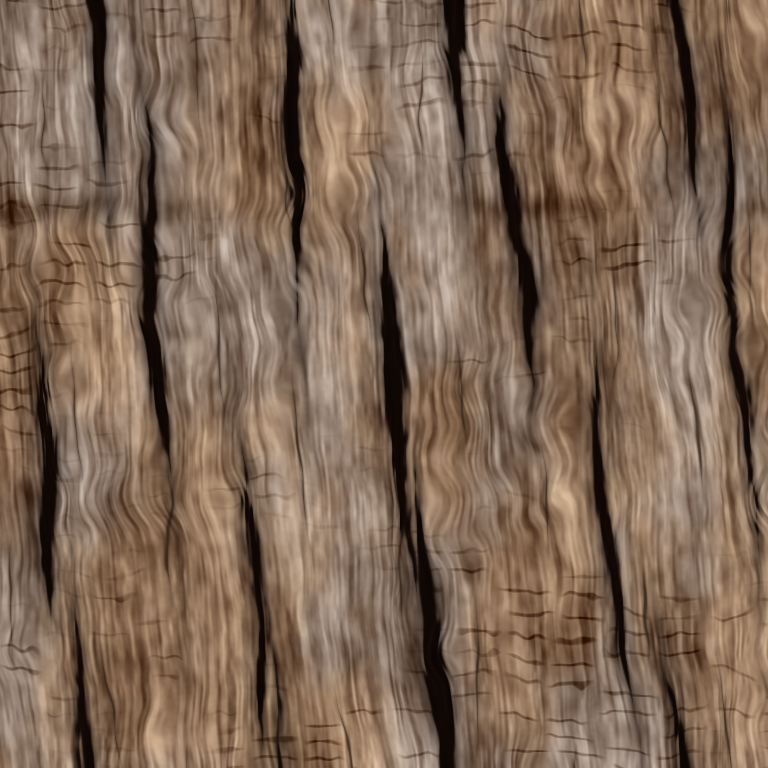
Reproduce this texture procedurally as a Shadertoy shader.

```glsl
// Weathered timber: fine, gently warped vertical grain over mottled brown,
// split by long leaning tapered cracks, hairline splits and short cross checks.
// All of it is value noise plus distances to wandering crack paths.

const vec3 DARK_WOOD  = vec3(0.29, 0.19, 0.12);
const vec3 LIGHT_WOOD = vec3(0.69, 0.60, 0.52);
const vec3 CRACK_DEEP = vec3(0.06, 0.027, 0.015);
const float LEAN = 0.08;

float hash(vec2 p) {
    return fract(sin(dot(p, vec2(127.1, 311.7))) * 43758.5);
}

float noise(vec2 p) {
    vec2 cell = floor(p), f = fract(p);
    f = f * f * (3.0 - 2.0 * f);
    float low  = mix(hash(cell), hash(cell + vec2(1, 0)), f.x);
    float high = mix(hash(cell + vec2(0, 1)), hash(cell + vec2(1, 1)), f.x);
    return mix(low, high, f.y);
}

float fbm(vec2 p) {
    float sum = 0.0, amplitude = 0.5;
    for (int i = 0; i < 4; i++) {
        sum += amplitude * noise(p);
        p = p * 2.03 + 17.3;
        amplitude *= 0.5;
    }
    return sum / 0.9375;
}

// Bends the grain: slow drift everywhere, tight curls inside a few patches
vec2 warpGrain(vec2 p) {
    float curl = smoothstep(0.48, 0.72, noise(p * vec2(9.0, 5.0) + 31.0));
    float shift = LEAN * p.y + 0.022 * fbm(p * vec2(12.0, 5.0));
    shift += mix(0.005, 0.022, curl) * noise(p * vec2(26.0, 20.0) + 8.0);
    return vec2(p.x + shift, p.y);
}

// Vertical fibres, centred on zero
float grainTone(vec2 p) {
    float fine   = noise(p * vec2(270.0, 12.0)) - 0.5;
    float medium = noise(p * vec2(130.0, 6.0) + 5.0) - 0.5;
    float flecks = noise(p * vec2(230.0, 60.0) + 9.0) - 0.5;
    return 0.48 * fine + 0.45 * medium + 0.3 * flecks;
}

// x: sideways offset from the crack path, y: half width there (negative past the ends)
vec2 crackOffset(vec2 p, vec2 center, float halfLength, float halfWidth) {
    float dy = fract(p.y - center.y + 0.5) - 0.5;
    float along = dy / halfLength;
    float lane = center.x * 91.0;
    float path = center.x - LEAN * dy;
    path += 0.03 * (noise(vec2(p.y * 5.0, lane)) - 0.5);
    path += 0.008 * (noise(vec2(p.y * 26.0, lane + 7.0)) - 0.5);
    float swell = 0.65 + 0.7 * noise(vec2(p.y * 10.0, lane + 3.0));
    return vec2(p.x - path, halfWidth * swell * (1.0 - along * along));
}

// x: darkness, y: lit right-hand rim, gathered over scattered cracks
vec2 crackField(vec2 p, int count, float halfLength, float halfWidth, float seed, float fray) {
    vec2 result = vec2(0.0);
    float soft = 0.0015 + 0.25 * halfWidth;
    for (int i = 0; i < count; i++) {
        float id = float(i);
        float size = hash(vec2(id, seed));
        float jitter = 0.6 * (hash(vec2(id, seed + 4.0)) - 0.5);
        vec2 center = vec2((id + 0.5 + jitter) / float(count), fract(id * 0.618 + seed * 0.37));
        vec2 c = crackOffset(p, center, halfLength * mix(0.7, 1.3, size), halfWidth * mix(1.25, 0.75, hash(vec2(seed, id))));
        float d = abs(c.x) - c.y + fray * halfWidth;
        float core = 1.0 - smoothstep(-soft, soft, d);
        float shade = 0.5 * exp(-max(d, 0.0) / halfWidth);
        float rimDistance = (c.x - c.y - 0.006) / 0.004;
        float rim = exp(-rimDistance * rimDistance) * smoothstep(0.0, 0.5 * halfWidth, c.y);
        result = max(result, vec2(max(core, shade), rim));
    }
    return result;
}

// Short checks across the grain, in ladder-like patches
float crossChecks(vec2 p) {
    float column = p.x * 15.0 + 0.5 * noise(p * vec2(8.0, 20.0));
    float lane = floor(column);
    float row = p.y * 38.0 + noise(p * vec2(14.0, 9.0)) + 0.35 * noise(p * 70.0) + hash(vec2(lane, 2.0));
    float line = 1.0 - smoothstep(0.03, 0.13, abs(fract(row) - 0.5));
    float ends = smoothstep(0.0, 0.25, fract(column)) * smoothstep(1.0, 0.75, fract(column));
    float present = step(0.35, hash(vec2(lane, floor(row))));
    float patches = smoothstep(0.42, 0.66, fbm(p * vec2(5.0, 6.0) + 40.0));
    return line * ends * present * patches;
}

// Broad dark stain running sideways at the given height
float stain(vec2 p, float height) {
    float wave = 0.035 * (fbm(vec2(p.x * 9.0, height * 50.0)) - 0.5);
    float d = (p.y - height - wave) / 0.016;
    return exp(-d * d) * smoothstep(0.35, 0.7, noise(vec2(p.x * 4.5, height * 30.0)));
}

void mainImage(out vec4 fragColor, in vec2 fragCoord) {
    vec2 p = fragCoord / iResolution.y;
    vec2 q = warpGrain(p);
    float grain = grainTone(q);

    // Mottled wood tone
    float tone = 0.67 + grain;
    tone += 0.9 * (fbm(q * vec2(14.0, 6.0) + 3.0) - 0.5);
    tone += 0.65 * (fbm(q * vec2(48.0, 28.0) + 21.0) - 0.5);
    tone -= 0.45 * crossChecks(p) + 0.45 * (stain(p, 0.73) + stain(p, 0.22));

    // Long cracks and hairline splits
    vec2 deep = crackField(p, 11, 0.23, 0.0105, 1.0, grain);
    vec2 hairline = crackField(p, 26, 0.065, 0.0018, 6.0, grain);
    tone += 0.28 * deep.y;

    // Warm and grey tints, then the cracks on top
    float warmth = fbm(p * vec2(9.0, 5.0) + 70.0);
    vec3 tint = mix(vec3(0.97, 1.0, 1.06), vec3(1.04, 0.99, 0.92), smoothstep(0.3, 0.7, warmth));
    vec3 color = mix(DARK_WOOD, LIGHT_WOOD, clamp(tone, -0.3, 1.35)) * tint;
    color = mix(color, DARK_WOOD * 0.6, 0.75 * hairline.x);
    color = mix(color, CRACK_DEEP * (1.0 + grain), deep.x);
    fragColor = vec4(clamp(color, 0.0, 1.0), 1.0);
}
```
